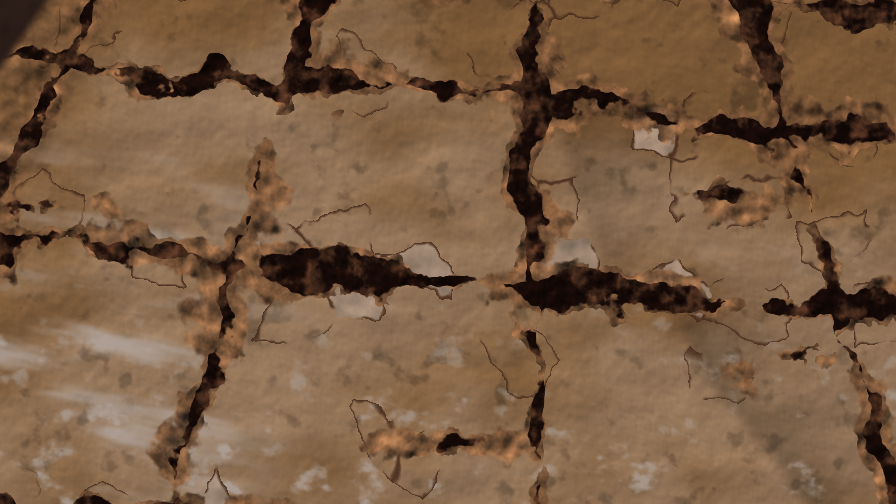
Give the GLSL for this texture, as a Shadertoy shader.

```glsl
// Cut slab of baked chocolate cake with a thin, papery crust, seen at a slant.
// A perspective grid of noise-warped cuts opens ragged cavities; Voronoi shards
// flake off beside them, and stretched noise gives the crust dents and gloss.

const vec3 CRUST_LIGHT  = vec3(0.575, 0.455, 0.345);
const vec3 CRUST_DARK   = vec3(0.475, 0.34, 0.21);
const vec3 FLAKE        = vec3(0.63, 0.54, 0.47);
const vec3 GLOSS        = vec3(0.69, 0.64, 0.61);
const vec3 CRUMB        = vec3(0.42, 0.29, 0.19);
const vec3 CAVITY_BROWN = vec3(0.27, 0.165, 0.11);
const vec3 CAVITY_BLACK = vec3(0.08, 0.035, 0.025);

const vec2  CRUMB_HEAP  = vec2(0.45, 0.42);
const float VANISH_X    = 1.056;   // column where the cuts run straight down
const float CUT_MIN     = -0.005;  // half width of a closed cut
const float CUT_MAX     = 0.034;   // half width of a gaping cut
const float RAGGED      = 0.038;   // bite of crumbs into the cut edges
const float SHARD_SCALE = 9.0;     // shards per canvas height
const float SOFT        = 0.0025;  // edge softness
const int   SCARS       = 6;

float hash(vec2 p) {
    return fract(sin(dot(p, vec2(127.1, 311.7))) * 43758.5453);
}

vec2 hash2(vec2 p) {
    return vec2(hash(p), hash(p + 37.3));
}

float noise(vec2 p) {
    vec2 i = floor(p), f = fract(p);
    f = f * f * (3.0 - 2.0 * f);
    return mix(mix(hash(i), hash(i + vec2(1, 0)), f.x),
               mix(hash(i + vec2(0, 1)), hash(i + vec2(1, 1)), f.x), f.y);
}

float fbm(vec2 p) {
    float sum = 0.0, amp = 0.53;
    for (int i = 0; i < 4; i++) {
        sum += amp * noise(p);
        p = mat2(1.6, 1.2, -1.2, 1.6) * p + 7.1;
        amp *= 0.5;
    }
    return sum;
}

vec2 warp(vec2 p) {
    return vec2(fbm(p), fbm(p + 19.7)) - 0.5;
}

// Relief lit from the upper left, about -0.3 to 0.3
float relief(vec2 p) {
    return fbm(p) - fbm(p + vec2(-0.25, 0.4));
}

float cutWidth(vec2 p) {
    float gape = 0.6 * noise(p) + 0.4 * noise(p * 2.7 + 3.0);
    return mix(CUT_MIN, CUT_MAX, smoothstep(0.25, 0.85, gape));
}

// Signed distance to the cuts and torn scars, negative inside a cavity
float cavityDistance(vec2 p) {
    vec2 q = p + 0.07 * warp(p * 3.0) + 0.07 * warp(p * 15.0);
    float scale = 0.428 + 0.3 * (1.0 - q.y);
    float depth = 0.428 + 0.3 * (1.0 - q.y - 0.09 * (q.x - VANISH_X));
    vec2 grid = vec2((q.x - VANISH_X) / scale, 2.823 / depth - 0.72);
    vec2 cut = abs(fract(grid - 0.5) - 0.5) * vec2(scale, depth * depth / 0.847);
    float junction = 0.016 * exp(-18.0 * (cut.x + cut.y));
    float d = min(cut.x - 0.85 * cutWidth(p * 8.0), cut.y - cutWidth(p * 9.0 + 41.0)) - junction;
    for (int i = 0; i < SCARS; i++) {
        vec2 seed = vec2(float(i) + 3.0, 8.0);
        vec2 e = q - hash2(seed) * vec2(1.78, 1.0);
        e.y -= 0.3 * e.x * (hash(seed + 5.0) - 0.3);
        d = min(d, length(e * vec2(0.25, 1.0)) - 0.014 * hash(seed + 9.0));
    }
    return d + RAGGED * (fbm(p * 30.0) - 0.5);
}

// Voronoi shard: xy = centre, z = distance to its border, w = random id
vec4 shardAt(vec2 p) {
    vec2 q = (p + 0.05 * warp(p * 12.0) + 0.015 * warp(p * 40.0)) * SHARD_SCALE;
    vec2 base = floor(q), best = vec2(0);
    float near = 9.0, next = 9.0;
    for (int y = -1; y <= 1; y++)
    for (int x = -1; x <= 1; x++) {
        vec2 cell = base + vec2(x, y);
        vec2 centre = cell + hash2(cell);
        float d = length(q - centre);
        if (d < near) { next = near; near = d; best = centre; }
        else next = min(next, d);
    }
    return vec4(best / SHARD_SCALE, 0.5 * (next - near) / SHARD_SCALE, hash(floor(best) + 71.0));
}

// Soft shadow on the right of a fold running from a to b
float foldShade(vec2 p, vec2 a, vec2 b) {
    vec2 dir = normalize(b - a), e = p - a;
    float side = dot(e, vec2(-dir.y, dir.x)), along = dot(e, dir) / length(b - a);
    float span = smoothstep(-0.1, 0.3, along) * (1.0 - smoothstep(0.8, 1.2, along));
    return span * smoothstep(-0.02, 0.03, side) * exp(-9.0 * max(side, 0.0));
}

void mainImage(out vec4 fragColor, in vec2 fragCoord) {
    vec2 p = fragCoord / iResolution.y;
    float d = cavityDistance(p);
    float low = 1.0 - p.y;

    // Crust: broad tone, flat dents, grain, faint pits and folds
    float tone = 0.5 + 1.5 * (fbm(p * vec2(3.0, 5.0) + 4.0) - 0.5) + 0.5 * (low - 0.5) - 0.22 * (p.x - 0.9);
    vec3 color = mix(CRUST_DARK, CRUST_LIGHT, smoothstep(0.2, 0.8, tone));
    color *= 1.0 + 0.26 * relief(p * vec2(7.0, 13.0)) + 0.2 * relief(p * 55.0);
    color *= 1.0 - 0.2 * smoothstep(0.62, 0.82, fbm(p * 24.0 + 31.0));
    vec2 bent = p + 0.08 * warp(p * 4.0);
    color *= 1.0 - 0.28 * foldShade(bent, vec2(1.30, 0.40), vec2(1.64, -0.05))
                 - 0.2 * foldShade(bent, vec2(1.07, 0.82), vec2(1.20, 0.45));

    // Gloss: long streaks at the left, small glints toward the bottom
    float streak = smoothstep(0.48, 0.8, fbm(vec2(p.x * 4.0, p.y * 17.0 + p.x * 3.0)));
    streak *= (1.0 - smoothstep(0.3, 0.7, p.x)) * smoothstep(0.1, 0.6, low);
    float glint = smoothstep(0.6, 0.85, fbm(p * vec2(22.0, 28.0) + 13.0)) * smoothstep(0.3, 1.0, low);
    color = mix(color, GLOSS, clamp(0.8 * streak + 0.75 * glint, 0.0, 0.85));

    // Shards of crust lying loose beside the cuts
    vec4 shard = shardAt(p);
    float loose = step(0.5, shard.w) * (1.0 - smoothstep(0.03, 0.05, cavityDistance(shard.xy)));
    float pale = loose * step(0.84, shard.w) * smoothstep(0.0, SOFT, shard.z - 0.002);
    color = mix(color, FLAKE * (1.0 + 0.6 * relief(p * 20.0)), 0.85 * pale);
    float outline = 1.0 - smoothstep(0.0005, 0.0055, shard.z);
    color = mix(color, CAVITY_BROWN, 0.85 * loose * outline * smoothstep(0.35, 0.55, noise(p * 24.0)));

    // Crumbly rims, a heap of crumbs, and the rough outer strip at the left
    float strip = 1.0 - smoothstep(-0.02, 0.03, p.x - 0.23 + 0.5 * low);
    vec2 heap = p - CRUMB_HEAP;
    float reach = 0.005 + 0.04 * smoothstep(0.35, 0.8, noise(p * 9.0 + 23.0)) + 0.05 * exp(-50.0 * dot(heap, heap));
    float rim = 1.0 - smoothstep(0.6 * reach, reach, d + 0.06 * (fbm(p * 28.0 + 9.0) - 0.5));
    vec3 crumbs = CRUMB * (1.05 + 2.2 * relief(p * 26.0));
    color = mix(color, crumbs, max(0.88 * rim, 0.5 * strip));

    // Dark open cavities with moist crumbs inside
    float moist = smoothstep(0.42, 0.7, fbm(p * 34.0 + 5.0));
    vec3 cavity = mix(CAVITY_BLACK, CAVITY_BROWN, moist) * (1.0 + 1.6 * relief(p * 42.0));
    color = mix(cavity, color, smoothstep(-SOFT, SOFT, d));

    // Shadowed pan wall in the upper left corner
    float wall = 1.0 - smoothstep(0.0, 0.03, p.x - 0.08 + 0.7 * low);
    color = mix(color, CAVITY_BLACK + 0.05, 0.9 * wall);

    fragColor = vec4(clamp(color, 0.0, 1.0), 1.0);
}
```
